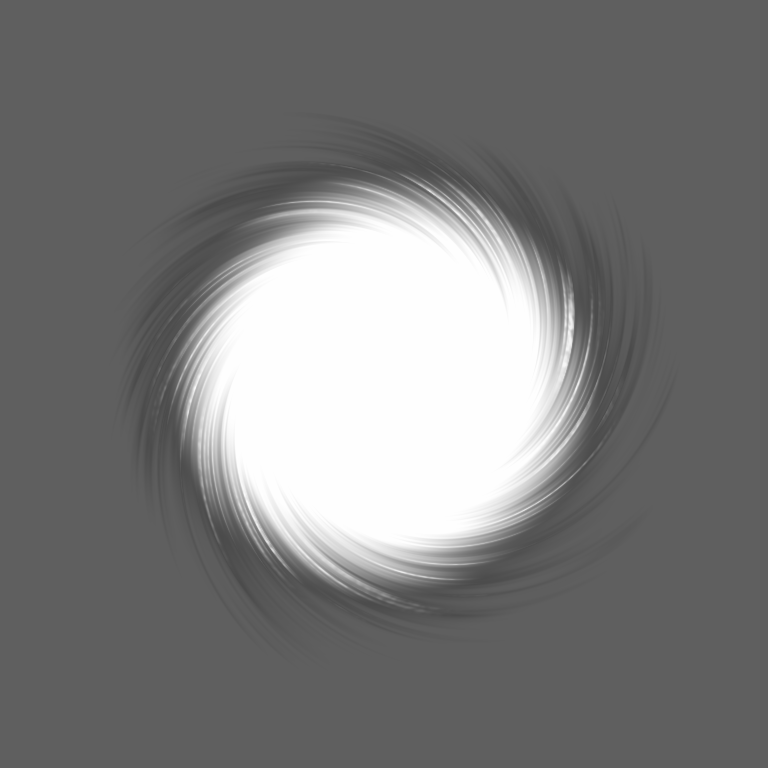
Write a WebGL 1 fragment shader that draws this background.

```glsl
precision highp float;
// A white glowing disc with fine spiral streaks swirling into a grey field.

uniform vec2 u_resolution;

const float TAU = 6.283185;
const float SPIRAL_PITCH = 0.38;
const vec3 FIELD_GREY = vec3(0.373);
const vec3 SHADE_GREY = vec3(0.295);
const vec3 GLOW_WHITE = vec3(0.996);

float hash(vec2 p) {
    vec3 q = fract(vec3(p.xyx) * 0.1031);
    q += dot(q, q.yzx + 33.33);
    return fract((q.x + q.y) * q.z);
}

// Value noise that repeats after `period` cells along x.
float wrappedNoise(vec2 p, float period) {
    vec2 cell = floor(p);
    vec2 f = fract(p);
    f = f * f * (3.0 - 2.0 * f);
    float x0 = mod(cell.x, period);
    float x1 = mod(cell.x + 1.0, period);
    float low = mix(hash(vec2(x0, cell.y)), hash(vec2(x1, cell.y)), f.x);
    float high = mix(hash(vec2(x0, cell.y + 1.0)), hash(vec2(x1, cell.y + 1.0)), f.x);
    return mix(low, high, f.y);
}

// Noise drawn out along spiral arms; `turn` counts whole turns.
float streaks(float turn, float radius, float count, float seed) {
    return wrappedNoise(vec2(turn * count, radius * 16.0 + seed), count);
}

// One inside the edge, falling to zero across the given width.
float falloff(float radius, float edge, float width) {
    return 1.0 - smoothstep(edge, edge + width, radius);
}

void main() {
    vec2 p = (gl_FragCoord.xy - 0.5 * u_resolution) / min(u_resolution.x, u_resolution.y);
    float radius = length(p);
    float angle = atan(p.y, p.x + 0.00001);
    float turn = (angle - log(max(radius, 0.04)) / SPIRAL_PITCH) / TAU;

    // Broad, medium and fine spiral strands
    float broad = streaks(turn, radius, 19.0, 11.0);
    float medium = streaks(turn, radius, 85.0, 37.0);
    float fine = streaks(turn, radius, 210.0, 71.0);
    float strand = 0.25 * broad + 0.4 * medium + 0.35 * fine;

    // Dark outer wisps, each strand ending at its own reach
    float reach = radius - 0.09 * (strand - 0.5) - 0.03 * (broad - 0.5);
    float shade = falloff(reach, 0.265, 0.095);
    shade *= 0.45 + 0.9 * medium * (0.5 + fine);
    vec3 color = mix(FIELD_GREY, SHADE_GREY, clamp(shade, 0.0, 1.0));

    // Bright disc with a feathered, streaked rim
    float rim = radius - 0.055 * (strand - 0.5);
    float glow = falloff(rim, 0.197, 0.087);

    // Thin glints with a broken texture along their length
    float grain = wrappedNoise(vec2(angle / TAU * 300.0, radius * 260.0), 300.0);
    float glint = smoothstep(0.58, 0.95, 0.55 * fine + 0.45 * medium);
    glint *= falloff(radius, 0.235, 0.085) * (0.35 + 0.9 * grain);
    glow = max(glow, glow + (1.0 - glow) * clamp(glint, 0.0, 0.85));

    color = mix(color, GLOW_WHITE, glow);
    gl_FragColor = vec4(color, 1.0);
}
```
